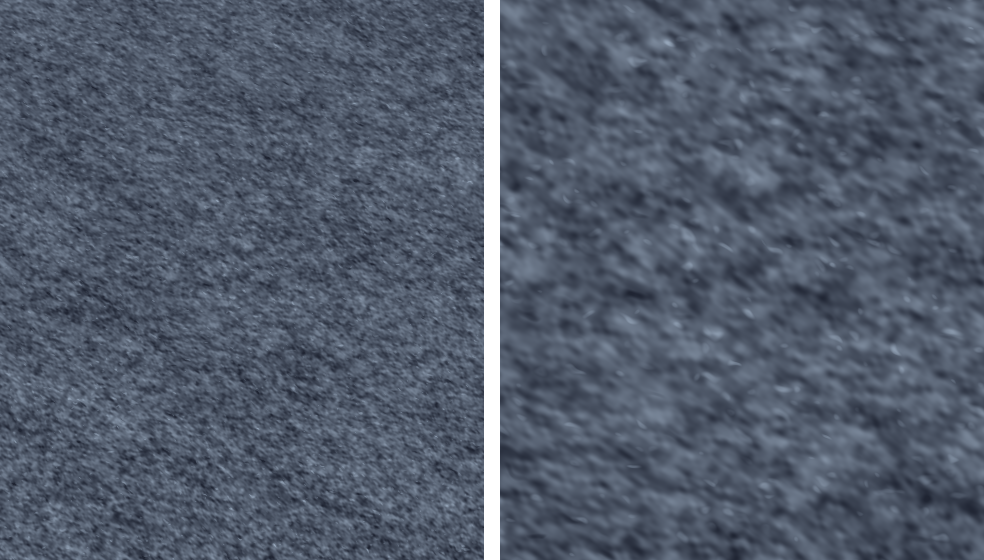
Left: the whole. Right: its middle third, enlarged.
Write a Shadertoy shader that draws this texture.

```glsl
// Blue-grey slate: stretched value noise laid along a slanting cleavage,
// with scattered bright specks, dark pits and a few large pale flakes.
// All lengths are fractions of the canvas height.

const vec3 SLATE_DARK  = vec3(0.22, 0.25, 0.31);
const vec3 SLATE_LIGHT = vec3(0.44, 0.49, 0.56);
const float CLEAVAGE = -0.43;   // grain direction in radians

// Integer hash: two random values in 0..1 per cell and seed
vec2 hash2(vec2 cell, int seed) {
    uvec2 v = uvec2(ivec2(cell) + ivec2(seed * 131, seed * 57));
    v = v * 1664525u + 1013904223u;
    v.x += v.y * 1664525u;
    v.y += v.x * 1664525u;
    v ^= v >> 16u;
    v.x += v.y * 1664525u;
    v.y += v.x * 1664525u;
    v ^= v >> 16u;
    return vec2(v & 65535u) / 65535.0;
}

// Coordinates along and across a direction
vec2 alignTo(vec2 p, float angle) {
    float c = cos(angle), s = sin(angle);
    return vec2(c * p.x + s * p.y, c * p.y - s * p.x);
}

// Smooth value noise in -0.5..0.5
float noise(vec2 p, int seed) {
    vec2 cell = floor(p), f = fract(p);
    f = f * f * (3.0 - 2.0 * f);
    float low  = mix(hash2(cell, seed).x, hash2(cell + vec2(1, 0), seed).x, f.x);
    float high = mix(hash2(cell + vec2(0, 1), seed).x, hash2(cell + vec2(1, 1), seed).x, f.x);
    return mix(low, high, f.y) - 0.5;
}

// Noise stretched along an angle; frequency is (along, across)
float grain(vec2 p, float angle, vec2 frequency, int seed) {
    return noise(alignTo(p, angle) * frequency, seed);
}

// Randomly placed soft ellipses, at most one per grid cell
float scatter(vec2 p, float density, float chance, vec2 halfSize, float softness, int seed) {
    vec2 grid = p * density;
    vec2 home = floor(grid);
    float cover = 0.0;
    for (int j = -1; j <= 1; j++) {
        for (int i = -1; i <= 1; i++) {
            vec2 cell = home + vec2(i, j);
            vec2 pick = hash2(cell, seed);
            if (pick.x > chance) continue;
            vec2 shape = hash2(cell, seed + 1);
            vec2 offset = (grid - cell - hash2(cell, seed + 2)) / density;
            offset = alignTo(offset, CLEAVAGE + 0.6 * (shape.x - 0.5));
            float d = length(offset / (halfSize * mix(0.6, 1.3, shape.y)));
            float body = 1.0 - smoothstep(1.0 - softness, 1.0 + softness, d);
            cover = max(cover, body * mix(0.4, 1.0, pick.y));
        }
    }
    return cover;
}

// Layered grain, from broad clouds to fine crystals
float slateGrain(vec2 p) {
    float tone = 0.25 * grain(p, CLEAVAGE, vec2(6.0, 13.0), 1);
    tone += 0.38 * grain(p, CLEAVAGE + 0.10, vec2(26.0, 70.0), 2);
    tone += 0.55 * grain(p, CLEAVAGE - 0.12, vec2(62.0, 140.0), 3);
    tone += 0.75 * grain(p, CLEAVAGE + 0.06, vec2(112.0, 225.0), 4);
    tone += 0.55 * grain(p, CLEAVAGE - 0.25, vec2(190.0, 310.0), 5);
    return tone;
}

void mainImage(out vec4 fragColor, in vec2 fragCoord) {
    vec2 uv = fragCoord / iResolution.y;

    // Grain grows slightly coarser and stronger toward the bottom
    vec2 p = vec2(uv.x, uv.y * (0.90 + 0.12 * uv.y));
    p += 0.012 * vec2(noise(p * 7.0, 11), noise(p * 7.0, 12));
    float contrast = mix(1.12, 0.86, uv.y);

    // Ragged outlines for the scattered parts
    vec2 ragged = p + 0.004 * vec2(noise(p * 150.0, 13), noise(p * 150.0, 14));

    float flakes = scatter(ragged, 7.0, 0.22, vec2(0.024, 0.0075), 0.35, 20);
    float pits   = scatter(ragged, 34.0, 0.30, vec2(0.0070, 0.0021), 0.70, 30);
    float specks = scatter(ragged, 42.0, 0.38, vec2(0.0042, 0.0017), 0.60, 40);
    float glints = scatter(ragged, 75.0, 0.30, vec2(0.0023, 0.0014), 0.60, 50);

    // Tone 0 is the dark slate, 1 the light slate
    float tone = 0.41 + contrast * slateGrain(p) * (1.0 - 0.45 * flakes);
    tone += 0.36 * flakes;
    tone -= 0.50 * contrast * pits;
    tone += contrast * (0.62 * specks + 0.42 * glints);
    tone = clamp(tone, -0.45, 1.75);

    fragColor = vec4(mix(SLATE_DARK, SLATE_LIGHT, tone), 1.0);
}
```
